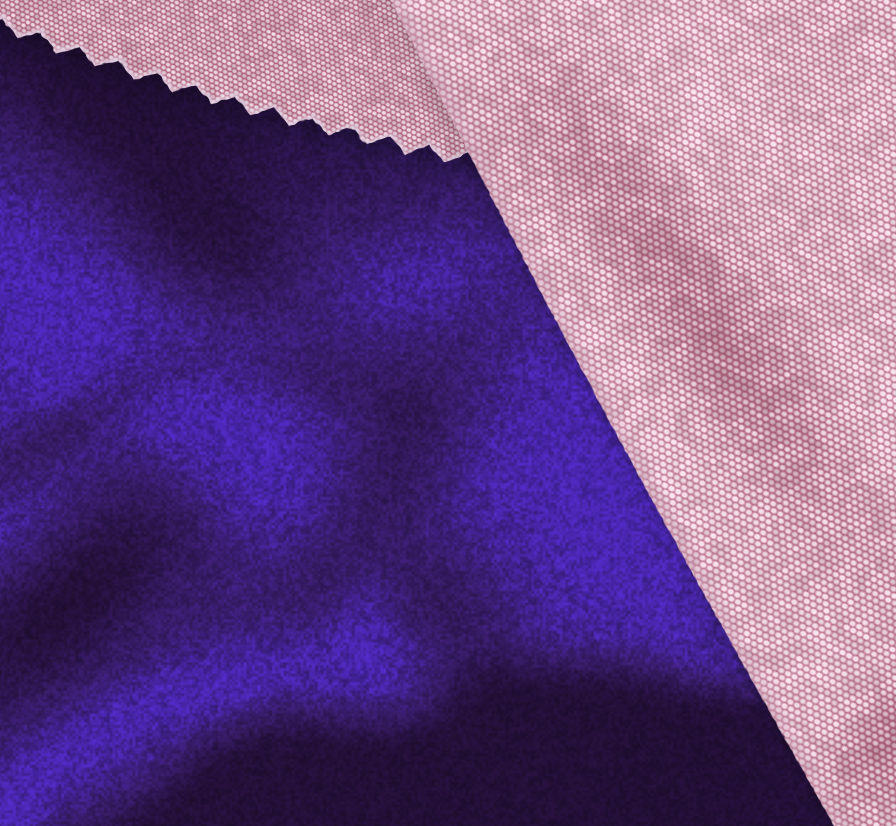
This texture is drawn by a Shadertoy shader. Its source:

```glsl
// Draped violet satin under two pieces of woven pink cloth, one with a pinked edge.

const vec3 SATIN_DARK = vec3(0.13, 0.055, 0.20);
const vec3 SATIN_MID = vec3(0.215, 0.11, 0.41);
const vec3 SATIN_BRIGHT = vec3(0.29, 0.15, 0.70);
const vec3 THREAD_ROSE = vec3(0.69, 0.39, 0.49);
const vec3 THREAD_PALE = vec3(0.91, 0.83, 0.87);
const vec3 FRAY = vec3(0.88, 0.81, 0.88);
const vec2 WEAVE_SIZE = vec2(0.0088, 0.0074);
const float WEAVE_TILT = -0.45;
const float TOOTH_WIDTH = 0.047;
const float TOOTH_HEIGHT = 0.017;
const float GRAIN = 0.30;

float hash(vec2 p) {
    vec3 q = fract(p.xyx * 0.1031);
    q += dot(q, q.yzx + 33.33);
    return fract((q.x + q.y) * q.z);
}

float noise(vec2 p) {
    vec2 i = floor(p), f = fract(p);
    f = f * f * (3.0 - 2.0 * f);
    return mix(mix(hash(i), hash(i + vec2(1, 0)), f.x),
               mix(hash(i + vec2(0, 1)), hash(i + vec2(1, 1)), f.x), f.y);
}

vec2 rotate(vec2 p, float a) {
    float c = cos(a), s = sin(a);
    return vec2(c * p.x + s * p.y, c * p.y - s * p.x);
}

// Soft ellipse whose long axis is turned by the given angle
float blob(vec2 p, vec2 center, vec2 radius, float angle) {
    vec2 q = rotate(p - center, angle) / radius;
    return exp(-0.5 * dot(q, q));
}

// Brightness of the satin folds
float satinFolds(vec2 p) {
    vec2 w = p + 0.025 * (vec2(noise(p * 9.0), noise(p * 9.0 + 40.0)) - 0.5);
    float v = 0.46;
    // Lit slopes
    v += 0.42 * blob(w, vec2(0.03, 0.65), vec2(0.18, 0.10), -1.1);
    v += 0.48 * blob(w, vec2(0.30, 0.46), vec2(0.12, 0.07), -0.6);
    v += 0.48 * blob(w, vec2(0.72, 0.38), vec2(0.22, 0.11), -1.0);
    v += 0.26 * blob(w, vec2(0.50, 0.67), vec2(0.18, 0.05), 0.26);
    v += 0.30 * blob(w, vec2(0.00, 0.36), vec2(0.06, 0.04), 0.8);
    v += 0.28 * blob(w, vec2(0.46, 0.26), vec2(0.03, 0.05), 0.2);
    // Hollows
    v -= 0.32 * blob(w, vec2(0.03, 0.93), vec2(0.20, 0.09), -0.35);
    v -= 0.20 * blob(w, vec2(0.35, 0.83), vec2(0.30, 0.08), -0.2);
    v -= 0.28 * blob(w, vec2(0.27, 0.70), vec2(0.13, 0.05), -0.55);
    v -= 0.30 * blob(w, vec2(0.08, 0.48), vec2(0.13, 0.025), 0.6);
    v -= 0.18 * blob(w, vec2(0.34, 0.54), vec2(0.12, 0.025), -0.15);
    v -= 0.32 * blob(w, vec2(0.49, 0.45), vec2(0.17, 0.05), 1.05);
    v -= 0.44 * blob(w, vec2(0.10, 0.30), vec2(0.14, 0.06), 0.78);
    v -= 0.24 * blob(w, vec2(0.53, 0.26), vec2(0.06, 0.045), -0.6);
    // Rolled ridge, then the deep shade below its crest
    float ridge = 0.03 + 0.75 * w.x - 0.83 * w.x * w.x;
    float band = (w.y - ridge) / 0.045;
    v += 0.42 * exp(-0.5 * band * band) * smoothstep(0.60, 0.40, w.x);
    float crest = 0.13 * smoothstep(0.10, 0.36, w.x) + 0.07 * smoothstep(0.48, 0.62, w.x)
                - 0.04 * smoothstep(0.70, 0.95, w.x) - 0.3 * max(0.13 - w.x, 0.0);
    float shade = smoothstep(crest - 0.045, crest + 0.05, w.y);
    return mix(0.08 * noise(p * 6.0), v, shade);
}

vec3 satin(vec2 p) {
    float v = clamp(satinFolds(p), 0.0, 1.0);
    float grain = 0.65 * noise(p * 290.0) + 0.35 * noise(rotate(p, 0.6) * 150.0) - 0.5;
    float sparkle = smoothstep(0.82, 1.0, noise(p * 210.0 + 70.0));
    v += grain * GRAIN * (0.25 + v) + 0.22 * sparkle * v;
    vec3 col = mix(SATIN_DARK, SATIN_MID, smoothstep(-0.05, 0.52, v));
    return mix(col, SATIN_BRIGHT, smoothstep(0.4, 1.0, v)) * (1.0 + 0.35 * grain);
}

// Staggered pale stitches over rose threads
vec3 weave(vec2 p, float scale, float light) {
    vec2 q = rotate(p, WEAVE_TILT) / (WEAVE_SIZE * scale);
    q.x += 0.5 * mod(floor(q.y), 2.0);
    vec2 f = fract(q) - 0.5;
    float stitch = smoothstep(0.66, 0.14, length(f));
    float slub = noise(floor(q) * 0.73) - 0.5;
    float pale = clamp(stitch * (0.95 + 0.40 * slub) + light, 0.0, 1.0);
    return mix(THREAD_ROSE, THREAD_PALE, pale) * (1.0 + 0.10 * slub + 0.25 * light);
}

void mainImage(out vec4 fragColor, in vec2 fragCoord) {
    vec2 p = fragCoord / iResolution.y;
    float aa = 1.0 / iResolution.y;

    // Signed distances: positive inside each pink piece
    float hem = p.y - (0.970 - 0.38 * p.x + 0.16 * p.x * p.x);
    float along = (p.x - 0.3 * hem) / TOOTH_WIDTH;
    float tooth = abs(fract(along) - 0.5) * 2.0 - 0.5;
    float pinked = hem - TOOTH_HEIGHT * tooth + 0.004 * (noise(p * 160.0) - 0.5);
    float foldX = 0.473 + 0.537 * (1.0 - p.y) - 0.009 * sin(3.14159 * p.y);
    float fold = (p.x - foldX) * 0.88 + 0.0015 * (noise(p * 220.0) - 0.5);

    // Satin with contact shadows
    vec3 col = satin(p);
    col *= 1.0 - 0.30 * exp(min(hem, 0.0) / 0.020);
    col *= 1.0 - 0.20 * exp(min(fold, 0.0) / 0.006);

    // Pinked piece with a frayed hem
    vec3 back = weave(p, 0.75, -0.04 + 0.10 * (noise(p * 7.0) - 0.5));
    float fibres = smoothstep(0.011, 0.001, pinked) * (0.45 + 0.55 * noise(p * 170.0));
    back = mix(back, FRAY, fibres);
    back *= 1.0 - 0.12 * exp(min(fold, 0.0) / 0.015);
    col = mix(col, back, smoothstep(-aa, aa, pinked));

    // Folded piece with soft creases and a pale rolled edge
    float light = 0.13 - 0.34 * blob(p, vec2(0.85, 0.62), vec2(0.21, 0.050), -0.98)
                - 0.36 * blob(p, vec2(1.08, 0.10), vec2(0.07, 0.04), 0.9)
                + 0.10 * (noise(p * 6.0) - 0.5);
    vec3 front = weave(p, 1.0, light);
    front = mix(front, vec3(0.78, 0.61, 0.70), 0.45 * smoothstep(0.022, 0.0, fold));
    col = mix(col, front, smoothstep(-aa, aa, fold));

    fragColor = vec4(clamp(col, 0.0, 1.0), 1.0);
}
```
